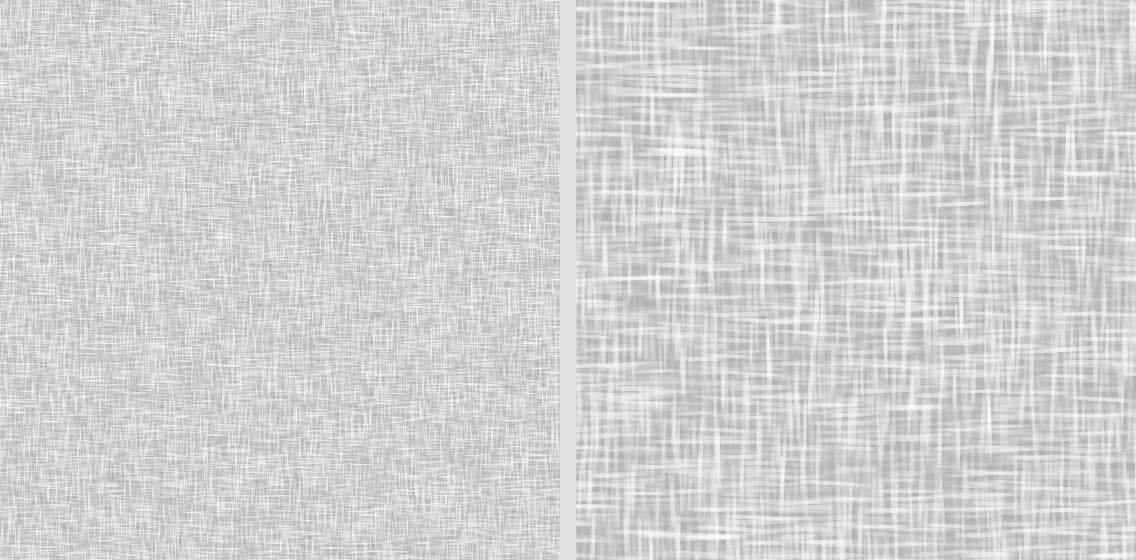
Left: the whole. Right: its middle third, enlarged.
Write a WebGL 2 fragment shader that draws this texture.

```glsl
#version 300 es
precision highp float;
// Pale grey linen: short translucent white fibres crossing at near right angles.

uniform vec2 u_resolution;
out vec4 fragColor;

const int LAYERS = 4;
const vec2 CELL = vec2(0.04, 0.005);        // along and across a fibre
const vec2 HALF_LENGTH = vec2(0.014, 0.03); // shortest and longest
const vec2 HALF_WIDTH = vec2(0.0008, 0.0014);
const vec2 OPACITY = vec2(0.06, 0.5);
const float MAX_SLOPE = 0.06;
const float GROUND = 0.70;

float hash(vec2 p, float seed) {
    return fract(sin(dot(p, vec2(127.1, 311.7)) + seed * 74.7) * 43758.5453);
}

// Coverage of a slightly tilted stroke with fading ends, centred on the origin.
float stroke(vec2 p, float halfLength, float halfWidth, float slope, float pixel) {
    float across = abs(p.y - slope * p.x);
    float body = 1.0 - smoothstep(halfWidth - 0.5 * pixel, halfWidth + 0.5 * pixel, across);
    float ends = 1.0 - smoothstep(0.3, 1.0, abs(p.x) / halfLength);
    return body * ends;
}

// Opacity at p of the single fibre that belongs to a grid cell.
float cellFibre(vec2 p, vec2 cell, float seed, float pixel) {
    vec2 jitter = vec2(hash(cell, seed), hash(cell, seed + 1.3));
    vec2 centre = (cell + jitter) * CELL;
    float halfLength = mix(HALF_LENGTH.x, HALF_LENGTH.y, hash(cell, seed + 2.7));
    float halfWidth = mix(HALF_WIDTH.x, HALF_WIDTH.y, hash(cell, seed + 3.9));
    float slope = MAX_SLOPE * (2.0 * hash(cell, seed + 5.1) - 1.0);
    float strength = hash(cell, seed + 6.3);
    float opacity = mix(OPACITY.x, OPACITY.y, strength * strength);
    return opacity * stroke(p - centre, halfLength, halfWidth, slope, pixel);
}

// Share of the ground left visible by one layer of fibres running along x.
float layerTransmission(vec2 p, float seed, float pixel) {
    vec2 home = floor(p / CELL);
    float transmission = 1.0;
    for (int j = -1; j <= 1; j++) {
        for (int i = -1; i <= 1; i++) {
            vec2 cell = home + vec2(i, j);
            transmission *= 1.0 - cellFibre(p, cell, seed, pixel);
        }
    }
    return transmission;
}

void main() {
    vec2 uv = gl_FragCoord.xy / u_resolution.y;
    float pixel = 1.0 / u_resolution.y;

    // Overlay horizontal and vertical fibres, each layer on a shifted grid.
    float transmission = 1.0;
    for (int layer = 0; layer < LAYERS; layer++) {
        float index = float(layer);
        vec2 shift = index * vec2(0.3717, 0.6133);
        transmission *= layerTransmission(uv + shift, 11.0 + 17.0 * index, pixel);
        transmission *= layerTransmission(uv.yx + shift, 103.0 + 17.0 * index, pixel);
    }

    float grey = mix(1.0, GROUND, transmission);
    fragColor = vec4(vec3(grey), 1.0);
}
```
